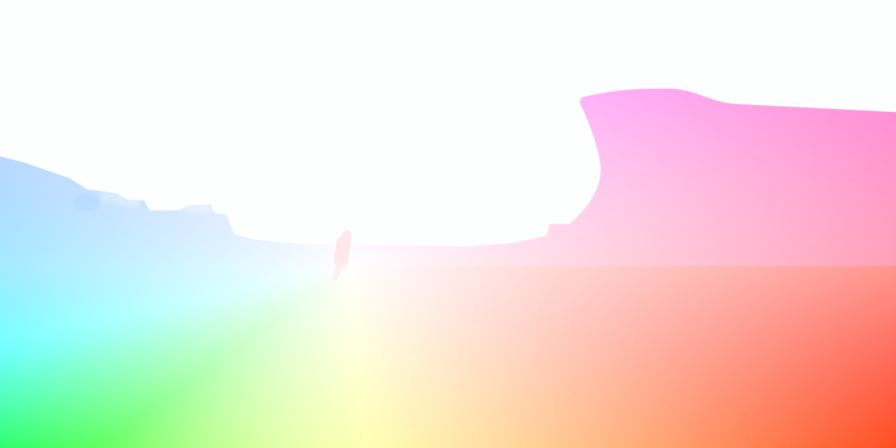
A WebGL 2 fragment shader for this texture map:

```glsl
#version 300 es
precision highp float;

uniform vec2 u_resolution;
out vec4 fragColor;

const float PI = 3.14159265;
const vec2 VANISHING = vec2(0.781, 0.406);
const vec3 SKY = vec3(0.992, 0.998, 0.996);

// Skyline from the left slope to the foot of the cliff
const int RIDGE_COUNT = 22;
const vec2 RIDGE[RIDGE_COUNT] = vec2[](
    vec2(0.0, 0.651), vec2(0.052, 0.638), vec2(0.104, 0.620), vec2(0.156, 0.602),
    vec2(0.195, 0.577), vec2(0.258, 0.569), vec2(0.285, 0.554), vec2(0.322, 0.553),
    vec2(0.334, 0.530), vec2(0.402, 0.531), vec2(0.420, 0.541), vec2(0.470, 0.544),
    vec2(0.478, 0.525), vec2(0.506, 0.520), vec2(0.522, 0.478), vec2(0.570, 0.465),
    vec2(0.660, 0.456), vec2(1.040, 0.450), vec2(1.146, 0.458), vec2(1.221, 0.474),
    vec2(1.226, 0.500), vec2(2.0, 0.503));

vec3 hueTint(float degrees, float saturation) {
    vec3 hue = clamp(abs(mod(degrees / 60.0 + vec3(0.0, 4.0, 2.0), 6.0) - 3.0) - 1.0, 0.0, 1.0);
    return mix(vec3(1.0), hue, clamp(saturation, 0.0, 1.0));
}

float smoothMin(float a, float b, float k) {
    float h = max(k - abs(a - b), 0.0) / k;
    return min(a, b) - h * h * k * 0.25;
}

float capsule(vec2 p, vec2 a, vec2 b, float radius) {
    vec2 axis = b - a;
    float t = clamp(dot(p - a, axis) / dot(axis, axis), 0.0, 1.0);
    return length(p - a - axis * t) - radius;
}

// Positive below the skyline
float ridgeDepth(vec2 p) {
    float depth = -1.0;
    for (int i = 0; i < RIDGE_COUNT - 1; i++) {
        vec2 a = RIDGE[i], b = RIDGE[i + 1];
        if (p.x >= a.x && p.x <= b.x) {
            float slope = (b.y - a.y) / (b.x - a.x);
            depth = (a.y + slope * (p.x - a.x) - p.y) / sqrt(1.0 + slope * slope);
        }
    }
    return depth;
}

// Positive inside the overhanging cliff
float cliffDepth(vec2 p) {
    float rise = p.y - 0.622;
    float edge = 1.341 - (rise < 0.0 ? 4.69 * rise * rise : 0.817 * pow(rise, 1.5));
    float crest = min(p.x - 1.458, 0.0);
    float top = 0.802 - 0.76 * crest * crest
        - 0.034 * smoothstep(1.497, 1.646, p.x) - 0.051 * max(p.x - 1.64, 0.0);
    return smoothMin(p.x - edge, top - p.y, 0.018);
}

// Hue follows direction from the vanishing point, saturation follows speed
vec3 groundColor(vec2 flow) {
    float side = smoothstep(-0.03, 0.03, flow.x);
    float down = max(flow.y, 0.0);
    float angle = atan(mix(flow.y, down, side), flow.x);
    float turn = (angle < 0.0 ? angle + 2.0 * PI : angle) / PI;
    float hue = min(4.0 + 240.0 * turn * turn, 178.0 + 110.0 * (turn - 0.86));
    float spread = mix(0.36 + 0.39 * down + 0.13 * min(flow.y, 0.0), 0.28 + 0.24 * down, side);
    return hueTint(hue, length(vec2(0.3 * down, flow.x * spread)));
}

vec3 wallColor(vec2 flow) {
    float angle = degrees(atan(max(-flow.y, 0.0), max(flow.x, 0.001)));
    return hueTint(345.0 - 0.75 * angle, length(flow * vec2(0.24, 0.27)));
}

void main() {
    vec2 p = gl_FragCoord.xy / u_resolution * vec2(2.0, 1.0);
    float pixel = 1.0 / u_resolution.y;
    vec2 flow = (p - VANISHING) * vec2(1.28, -2.494);

    // Ground and wall meet along the horizon
    float wall = smoothstep(-pixel, pixel, p.y - VANISHING.y) * smoothstep(-0.03, 0.03, flow.x);
    vec3 land = mix(groundColor(flow), wallColor(flow), wall);

    // Shrubs on the left slope
    float darkBush = length((p - vec2(0.193, 0.548)) * vec2(1.0, 1.5)) - 0.030;
    float paleBush = min(capsule(p, vec2(0.235, 0.562), vec2(0.30, 0.548), 0.012),
                         capsule(p, vec2(0.42, 0.537), vec2(0.46, 0.534), 0.012));
    land = mix(land, vec3(0.71, 0.86, 1.0), 0.7 * (1.0 - smoothstep(-0.008, 0.008, darkBush)));
    land = mix(land, SKY, 0.3 * (1.0 - smoothstep(-0.008, 0.008, paleBush)));

    float depth = max(ridgeDepth(p), cliffDepth(p));
    vec3 color = mix(SKY, land, smoothstep(-pixel, pixel, depth));

    // Small upright shape near the vanishing point
    float body = capsule(p, vec2(0.767, 0.458), vec2(0.761, 0.418), 0.016);
    body = min(body, capsule(p, vec2(0.774, 0.474), vec2(0.768, 0.455), 0.011));
    body = min(body, capsule(p, vec2(0.762, 0.415), vec2(0.748, 0.382), 0.007));
    float tint = mix(0.5, 1.0, smoothstep(0.38, 0.43, p.y));
    color = mix(color, vec3(1.0, 0.91, 0.93), tint * (1.0 - smoothstep(-pixel, pixel, body)));

    fragColor = vec4(color, 1.0);
}
```
